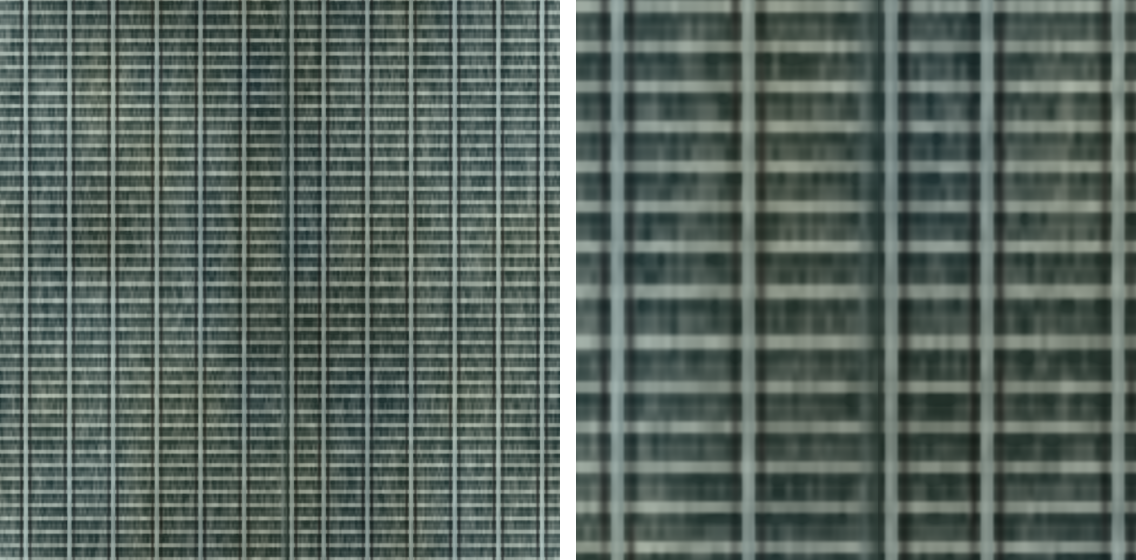
Left, the full canvas; right, a detail of the centre.
A WebGL 1 fragment shader for this texture:

```glsl
precision highp float;
// Weathered metal grating: 13 uprights by 41 thin rungs over dark, streaked slots.
uniform vec2 u_resolution;

const float TAU = 6.2831853;
const float PITCH_ROWS = 42.0;       // steady rung pitch; slips remove one row
const float ROWS = 41.0;             // rungs left in the tile
const float ROW_PHASE = 0.023;
const float RUNG_HALF = 0.14;        // in rows
const float LAST_BAR = 11.0;         // regular uprights are numbered 0 to 11
const float BAR_START = 0.065;       // first regular upright, from the joint
const float BAR_PITCH = 0.078;
const float BAR_HALF = 0.0038;
const float JOINT_X = 0.513;         // vertical joint between two panels
const float JOINT_BAR = 0.008;       // extra upright beside the joint
const float JOINT_Y = 0.789;         // horizontal dark joint, from the top
const float BRIGHT_Y = 0.199;        // pair of bright rungs, from the top
const float STREAK_GAIN = 0.5;
const float PATCH_GAIN = 0.16;
const vec3 SLOT_DARK = vec3(0.17, 0.24, 0.222);
const vec3 SLOT_LIGHT = vec3(0.44, 0.48, 0.445);
const vec3 RUNG_DULL = vec3(0.47, 0.515, 0.475);
const vec3 RUNG_LIGHT = vec3(0.68, 0.725, 0.68);
const vec3 BAR_DULL = vec3(0.45, 0.515, 0.50);
const vec3 BAR_LIGHT = vec3(0.64, 0.70, 0.67);
const vec3 OLIVE = vec3(0.035, 0.012, -0.03);

float hash(vec2 p) {
  return fract(sin(dot(p, vec2(12.99, 78.23))) * 4375.85);
}

// Value noise that wraps after "period" cells.
float noise(vec2 uv, vec2 period, float seed) {
  vec2 p = uv * period;
  vec2 i = floor(p);
  vec2 f = p - i;
  f = f * f * (3.0 - 2.0 * f);
  vec2 a = mod(i, period) + seed;
  vec2 b = mod(i + 1.0, period) + seed;
  return mix(mix(hash(a), hash(vec2(b.x, a.y)), f.x),
             mix(hash(vec2(a.x, b.y)), hash(b), f.x), f.y);
}

float bump(float d, float width) {
  return exp(-d * d / (width * width));
}

// Soft-edged stripe around d = 0.
float stripe(float d, float halfWidth, float soft) {
  return 1.0 - smoothstep(halfWidth - soft, halfWidth + soft, abs(d));
}

// Places where the rung spacing stretches; rises by exactly one row per tile.
float rowSlip(float top) {
  return -0.093 + 0.093 * smoothstep(0.026, 0.046, top)
    - 0.11 * smoothstep(0.143, 0.215, top)
    + 0.25 * smoothstep(0.289, 0.341, top)
    + 0.515 * smoothstep(0.48, 0.564, top)
    + 0.202 * smoothstep(0.707, 0.736, top)
    + 0.05 * smoothstep(0.963, 1.0, top);
}

void main() {
  vec2 uv = gl_FragCoord.xy / u_resolution;
  float pixel = 1.0 / min(u_resolution.x, u_resolution.y);
  float top = 1.0 - uv.y;

  // Wear: broad patches, vertical streaks and fine grain
  float patches = noise(uv, vec2(6.0, 5.0), 3.0) - 0.5;
  patches += 0.25 * cos(TAU * (uv.x + 0.02));
  float tint = noise(uv, vec2(11.0, 7.0), 19.0) - 0.5;
  float streak = noise(uv, vec2(128.0, 30.0), 7.0) - 0.5;
  float longStreak = noise(uv, vec2(88.0, 10.0), 31.0) - 0.5;
  float fiber = noise(uv, vec2(250.0, 80.0), 43.0) - 0.5;
  float streaks = streak + 0.6 * longStreak + 0.5 * fiber;

  // Uprights: distance to the nearest one, measured from the joint
  float s = fract(uv.x - JOINT_X);
  float barId = clamp(floor((s - BAR_START) / BAR_PITCH + 0.5), 0.0, LAST_BAR);
  float barD = s - BAR_START - barId * BAR_PITCH;
  float jointD = s - JOINT_BAR;
  if (abs(jointD) < abs(barD)) barD = jointD;

  // Rungs: even pitch with a few slips
  float row = top * PITCH_ROWS - ROW_PHASE - rowSlip(top);
  float rowId = mod(floor(row + 0.5), ROWS);
  float rowD = fract(row + 0.5) - 0.5;
  float rung = stripe(rowD, RUNG_HALF, max(0.07, pixel * PITCH_ROWS));
  float brightPair = bump(top - BRIGHT_Y, 0.016);

  // Slots: darkest under each rung, lighter toward the next one
  float shade = 0.62 + STREAK_GAIN * streaks + 0.22 * patches;
  shade -= 0.42 * bump(rowD - 0.32, 0.17);
  shade -= 0.2 * bump(rowD + 0.36, 0.16);
  vec3 color = mix(SLOT_DARK, SLOT_LIGHT, clamp(shade, 0.0, 1.1));

  // Rung metal, worn unevenly along its length
  float rungWear = noise(uv, vec2(70.0, ROWS), 53.0);
  float rungTone = 0.32 + 0.4 * rungWear + 0.2 * streaks + 0.4 * brightPair;
  rungTone += 0.25 * (hash(vec2(rowId, 11.0)) - 0.5);
  vec3 rungColor = mix(RUNG_DULL, RUNG_LIGHT, clamp(rungTone, 0.0, 1.1));
  color = mix(color, rungColor, rung * (0.84 + 0.16 * rungWear));

  // Gaps beside the uprights and the two panel joints
  float gap = 0.38 * bump(abs(barD) - 0.0078, 0.0032);
  color *= 1.0 - gap * clamp(1.0 + streaks, 0.5, 1.4);
  float jointLine = min(s, 1.0 - s);
  float ghostBar = bump(s - 0.992, 0.004) * (0.55 + 0.5 * longStreak);
  color = mix(color, BAR_DULL, ghostBar);
  color = mix(color, SLOT_DARK, 0.75 * bump(jointLine, 0.005));
  color = mix(color, SLOT_DARK, 0.6 * bump(top - JOINT_Y, 0.004));

  // Upright metal: lit along the middle, duller toward the panel joint
  float barWear = noise(uv, vec2(26.0, 64.0), 67.0);
  float barTone = 0.2 + 0.4 * barWear + 0.15 * cos(TAU * uv.x);
  barTone += 0.35 * bump(barD + 0.0008, 0.002) + 0.15 * rung;
  vec3 barColor = mix(BAR_DULL, BAR_LIGHT, clamp(barTone, 0.0, 1.1));
  float bar = stripe(barD, BAR_HALF, max(0.0013, 0.8 * pixel));
  color = mix(color, barColor, 0.94 * bar);

  // Broad light and colour variation over everything
  color *= 1.0 + PATCH_GAIN * patches;
  color += OLIVE * tint + 0.07 * fiber;
  gl_FragColor = vec4(clamp(color, 0.0, 1.0), 1.0);
}
```
